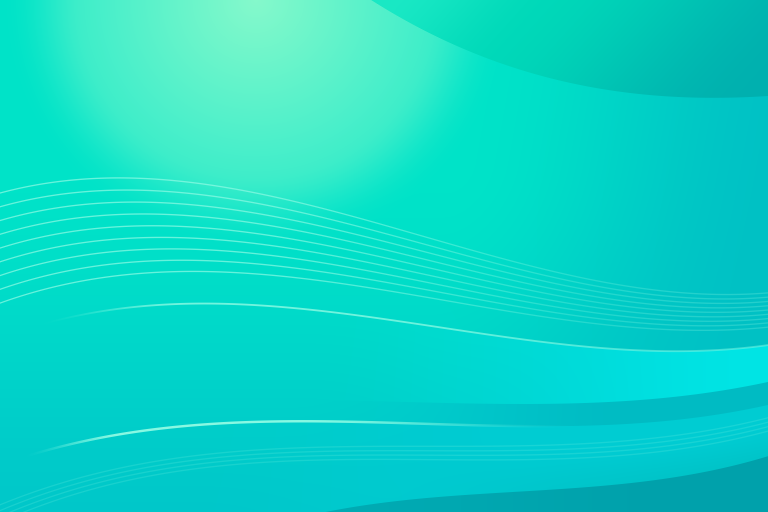
A Shadertoy shader for this background:

```glsl
// Turquoise backdrop with a mint glow, flowing bands and fine wave lines.

// Colours
const vec3 MINT       = vec3(0.00, 0.890, 0.785);
const vec3 TEAL       = vec3(0.00, 0.755, 0.770);
const vec3 LOW_TEAL   = vec3(0.00, 0.775, 0.790);
const vec3 GLOW       = vec3(0.52, 0.975, 0.795);
const vec3 CYAN       = vec3(0.00, 0.895, 0.895);
const vec3 STRIP      = vec3(0.00, 0.735, 0.765);
const vec3 LOWER_BAND = vec3(0.00, 0.800, 0.825);
const vec3 DEEP       = vec3(0.00, 0.630, 0.670);
const vec3 CAP_LIGHT  = vec3(0.10, 0.910, 0.770);
const vec3 CAP_MID    = vec3(0.00, 0.850, 0.725);
const vec3 CAP_DARK   = vec3(0.00, 0.690, 0.685);
const vec3 LINE       = vec3(0.56, 0.980, 0.890);

// Curve heights at x = 0, 1/3, 2/3 and 1
const vec4 CAP_EDGE      = vec4(1.842, 1.176, 0.869, 0.8125);
const vec4 BUNDLE_TOP    = vec4(0.623, 0.623, 0.490, 0.428);
const vec4 BUNDLE_BOTTOM = vec4(0.408, 0.465, 0.391, 0.361);
const vec4 UPPER_RIBBON  = vec4(0.340, 0.404, 0.340, 0.326);
const vec4 RIBBON_BASE   = vec4(0.160, 0.219, 0.211, 0.254);
const vec4 LOWER_RIBBON  = vec4(0.092, 0.176, 0.168, 0.209);
const vec4 FAINT_TOP     = vec4(0.014, 0.121, 0.129, 0.184);
const vec4 FAINT_BOTTOM  = vec4(-0.020, 0.096, 0.102, 0.158);
const vec4 DEEP_EDGE     = vec4(-0.367, -0.035, 0.039, 0.109);

// Glow and line sizes, in canvas heights
const vec2 GLOW_CENTRE = vec2(0.50, 1.0);
const float GLOW_RADIUS = 0.47;
const float LINE_HALF = 0.0013;
const int BUNDLE_COUNT = 9;
const int FAINT_COUNT = 4;

// Cubic through four evenly spaced heights
float curve(float x, vec4 h) {
    float t = 3.0 * x;
    float a = t - 1.0, b = t - 2.0, c = t - 3.0;
    return dot(h, vec4(-a * b * c / 6.0, t * b * c / 2.0,
                       -t * a * c / 2.0, t * a * b / 6.0));
}

// Smooth coverage of the side where d is positive
float fill(float d) {
    return clamp(d * iResolution.y + 0.5, 0.0, 1.0);
}

float stroke(float d, float halfWidth) {
    return fill(halfWidth - abs(d));
}

// Evenly spread lines between two curves
float bundle(vec2 uv, vec4 top, vec4 bottom, int count) {
    float cover = 0.0;
    for (int i = 0; i < count; i++) {
        float k = float(i) / float(count - 1);
        float d = uv.y - curve(uv.x, mix(top, bottom, k));
        cover = max(cover, stroke(d, LINE_HALF));
    }
    return cover;
}

void mainImage(out vec4 fragColor, in vec2 fragCoord) {
    vec2 uv = fragCoord / iResolution.xy;
    vec2 p = fragCoord / iResolution.y;
    float x = uv.x, y = uv.y;

    // Base gradient
    vec3 color = mix(LOW_TEAL, MINT, smoothstep(-0.1, 0.68, y));
    color = mix(color, TEAL, smoothstep(0.58, 1.02, x + 0.12 * (0.6 - y)));

    // Round glow with a soft rim
    float r = length(p - GLOW_CENTRE) / GLOW_RADIUS;
    float glow = (1.0 - 0.72 * r) * smoothstep(1.06, 0.72, r);
    color = mix(color, GLOW, clamp(glow, 0.0, 1.0));

    // Cap in the upper right corner
    float capRamp = x + 0.6 * (1.0 - y);
    vec3 cap = mix(CAP_LIGHT, CAP_MID, smoothstep(0.50, 0.72, capRamp));
    cap = mix(cap, CAP_DARK, smoothstep(0.68, 1.10, capRamp));
    color = mix(color, cap, fill(y - curve(x, CAP_EDGE)));

    // Bands, each covering the ones above it
    float ribbonY = curve(x, UPPER_RIBBON);
    float lowerY = curve(x, LOWER_RIBBON);
    float rise = smoothstep(0.40, 1.0, x);
    color = mix(color, CYAN, fill(ribbonY - y) * rise);
    color = mix(color, STRIP, fill(curve(x, RIBBON_BASE) - y) * smoothstep(0.38, 0.82, x));
    vec3 lowerBand = mix(LOWER_BAND, TEAL, smoothstep(0.03, 0.14, lowerY - y) * rise);
    color = mix(color, lowerBand, fill(lowerY - y) * smoothstep(0.25, 0.70, x));
    vec3 deep = mix(DEEP, LOW_TEAL, 0.25 * smoothstep(0.9, 0.45, x));
    color = mix(color, deep, fill(curve(x, DEEP_EDGE) - y));

    // Line bundles
    float waves = bundle(uv, BUNDLE_TOP, BUNDLE_BOTTOM, BUNDLE_COUNT);
    color = mix(color, LINE, waves * mix(0.72, 0.25, smoothstep(0.25, 0.80, x)));
    float faint = bundle(uv, FAINT_TOP, FAINT_BOTTOM, FAINT_COUNT);
    color = mix(color, LINE, faint * 0.17);

    // Single highlights that taper at their ends
    float upperFade = smoothstep(0.05, 0.24, x) * mix(0.8, 0.45, smoothstep(0.4, 1.0, x));
    color = mix(color, LINE, stroke(y - ribbonY, 0.0018) * upperFade);
    float lowerFade = smoothstep(0.03, 0.16, x) * smoothstep(0.76, 0.38, x);
    color = mix(color, LINE, stroke(y - lowerY, 0.0024) * lowerFade * 0.95);

    fragColor = vec4(color, 1.0);
}
```
